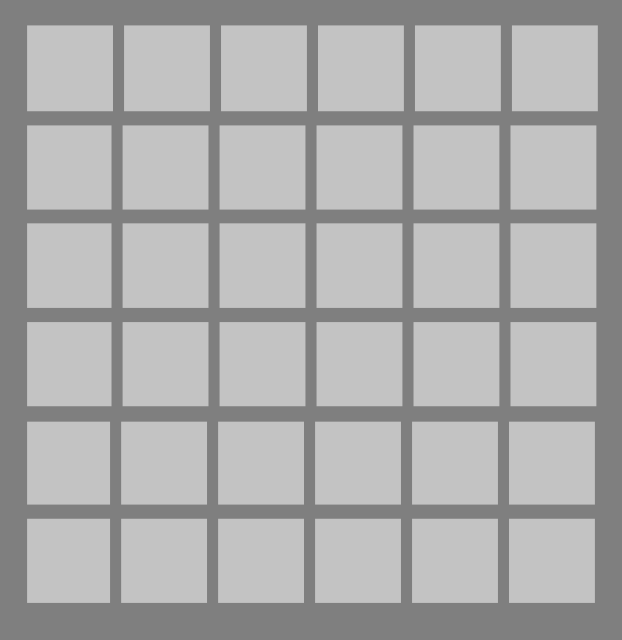
Write a Shadertoy shader that draws this pattern.

```glsl
// A 6 x 6 grid of flat light grey tiles on a mid grey ground.
// Each point finds its row and column, then the edges of that tile; lower rows
// drift left in steps, the left margin trims column one, and heights vary a little.

// Antialiased coverage of the box from lo to hi, with pixel size px.
float boxCoverage(vec2 p, vec2 lo, vec2 hi, vec2 px) {
    vec2 inside = clamp((p - lo) / px + 0.5, 0.0, 1.0)
                * clamp((hi - p) / px + 0.5, 0.0, 1.0);
    return inside.x * inside.y;
}

// Tile height by row, counted from the top.
float tileHeight(int row) {
    return float[6](103.0, 101.0, 101.5, 101.0, 99.5, 101.0)[row];
}

void mainImage(out vec4 fragColor, in vec2 fragCoord) {
    // The canvas spans 746 x 768 units, with y running down.
    vec2 canvas = vec2(746.0, 768.0);
    vec2 px = canvas / iResolution.xy;
    vec2 p = fragCoord * px;
    p.y = canvas.y - p.y;

    // Row, its sideways drift, and column.
    vec2 pitch = vec2(116.3, 118.0);
    float row = clamp(floor((p.y - 24.0) / pitch.y), 0.0, 5.0);
    float drift = 1.75 * floor((row + 2.0) / 3.0);
    float column = clamp(floor((p.x + drift - 26.0) / pitch.x), 0.0, 5.0);

    // Tiles hang from their lower right corners, trimmed at the left margin.
    vec2 hi = vec2(135.5 - drift, 133.5) + pitch * vec2(column, row);
    vec2 lo = hi - vec2(103.0, tileHeight(int(row)));
    lo.x = max(lo.x, 32.5);

    vec3 ground = vec3(0.498);
    vec3 tile = vec3(0.765);
    fragColor = vec4(mix(ground, tile, boxCoverage(p, lo, hi, px)), 1.0);
}
```
